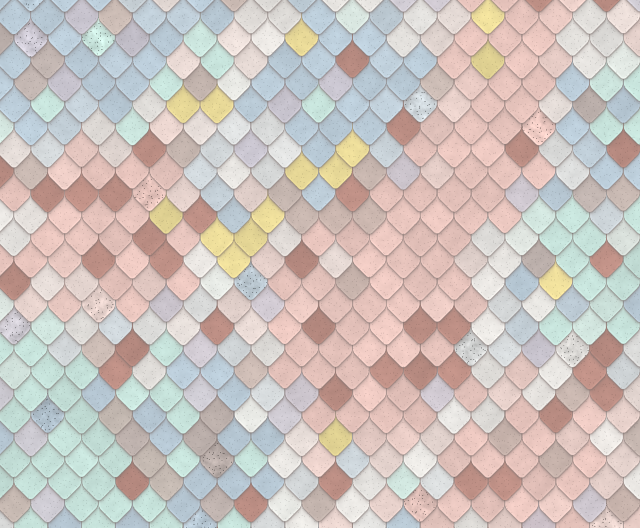
This pattern is drawn by a Shadertoy shader. Its source:

```glsl
// Pastel fish-scale wall: staggered, overlapping diamond tiles with rounded tips.
// Rows are layered from low to high, each shading the row beneath it; broad
// colour zones plus per-tile hashes pick the glaze, sines and cells add wear.
const float TILES_ACROSS = 18.9;
const float ROW_STEP = 0.655;              // in tile widths
const vec2 GRID_SHIFT = vec2(0.41, 0.177);

const vec3 PALE = vec3(0.91, 0.90, 0.885);
const vec3 PINK = vec3(0.92, 0.78, 0.75);
const vec3 BLUE = vec3(0.74, 0.81, 0.86);
const vec3 MINT = vec3(0.77, 0.88, 0.85);
const vec3 LILAC = vec3(0.80, 0.77, 0.81);
const vec3 TAUPE = vec3(0.77, 0.70, 0.67);
const vec3 CLAY = vec3(0.74, 0.56, 0.52);
const vec3 YELLOW = vec3(0.92, 0.86, 0.60);
const vec3 SHADE = vec3(0.47, 0.42, 0.41);

vec2 hash2(vec2 p) {
    vec3 q = fract(p.xyx * vec3(0.1031, 0.1030, 0.0973));
    q += dot(q, q.yzx + 33.33);
    return fract((q.xx + q.yz) * q.zy);
}

// Soft colour zone: xy is its centre, z its radius, in canvas widths.
float zone(vec2 p, vec3 blob) {
    vec2 d = (p - blob.xy) / blob.z;
    return exp(-dot(d, d));
}

float warmth(vec2 p) {
    vec3 warm[6] = vec3[6](
        vec3(0.16, 0.46, 0.13), vec3(0.57, 0.27, 0.13), vec3(0.76, 0.58, 0.12),
        vec3(0.63, 0.42, 0.10), vec3(0.82, 0.06, 0.11), vec3(0.83, 0.77, 0.08));
    vec3 cool[6] = vec3[6](
        vec3(0.54, 0.67, 0.12), vec3(0.90, 0.43, 0.10), vec3(0.07, 0.73, 0.14),
        vec3(0.10, 0.12, 0.16), vec3(0.32, 0.06, 0.12), vec3(0.94, 0.65, 0.08));
    float sum = 0.0;
    for (int i = 0; i < 6; i++) sum += zone(p, warm[i]) - zone(p, cool[i]);
    return sum;
}

// Distance to the nearest scattered point of a unit cell grid.
float cellular(vec2 p) {
    float nearest = 2.0;
    for (int i = 0; i < 9; i++) {
        vec2 cell = floor(p) + vec2(i % 3 - 1, i / 3 - 1);
        nearest = min(nearest, length(cell + hash2(cell) - p));
    }
    return nearest;
}

float layeredSines(vec2 p) {
    float sum = 0.0, amp = 0.5;
    for (int i = 0; i < 4; i++, amp *= 0.6) {
        sum += amp * sin(p.x + 1.7 * sin(p.y)) * sin(p.y + 1.3 * sin(p.x));
        p = mat2(1.5, 1.2, -1.2, 1.5) * p + 2.1;
    }
    return sum;
}

// Rounded maximum: intersects two shapes with a corner of radius r.
float roundMax(float a, float b, float r) {
    vec2 q = vec2(a, b) + r;
    return length(max(q, 0.0)) + min(max(q.x, q.y), 0.0) - r;
}

// Upright strip ending in a right-angled, rounded tip near the origin.
float tileShape(vec2 p) {
    vec2 slopes = vec2(p.x - p.y, -p.x - p.y) * 0.7071 - 0.035;
    return roundMax(roundMax(slopes.x, slopes.y, 0.13), abs(p.x) - 0.488, 0.07);
}

vec3 glaze(vec2 id, vec2 place) {
    vec2 h = hash2(id + 40.0), g = hash2(id + 91.7);
    float field = warmth(place);
    float tone = field + (h.x - 0.5) * 0.8;
    float mint = zone(place, vec3(0.08, 0.13, 0.18)) + zone(place, vec3(0.97, 0.36, 0.12));
    float sunny = zone(place, vec3(0.39, 0.45, 0.055));
    vec3 cold = mix(BLUE, MINT, step(0.62, mint * 0.6 + h.y * 0.75));
    vec3 c = mix(PALE, PINK, smoothstep(0.05, 0.5, tone));
    c = mix(c, cold, smoothstep(0.0, 0.4, -tone));
    c = mix(c, mix(LILAC, TAUPE, step(0.45, h.x)), 0.85 * step(0.80, g.x));
    c = mix(c, CLAY, step(0.955 - 0.13 * clamp(field, 0.0, 1.0), g.x));
    c = mix(c, YELLOW, step(0.98, g.y + 0.75 * sunny));
    return c * (0.95 + 0.085 * h.y);
}

// Mottling and small pits; a few tiles are heavily aged.
vec3 wear(vec3 c, vec2 local, vec2 id) {
    vec2 seed = hash2(id + 17.3);
    vec2 p = local + seed * 30.0;
    float aged = mix(0.25, 1.0, step(0.965, seed.x));
    float pits = 1.0 - smoothstep(0.07, 0.18, cellular(p * 7.0));
    return c * (1.0 + 0.13 * aged * layeredSines(p * 6.0)) * (1.0 - 0.32 * aged * pits);
}

void mainImage(out vec4 fragColor, in vec2 fragCoord) {
    float pixel = TILES_ACROSS / iResolution.x;
    vec2 p = fragCoord * pixel - GRID_SHIFT;
    vec3 color = SHADE;
    for (int k = -1; k <= 1; k++) {        // higher rows lie on top
        float row = floor(p.y / ROW_STEP) + float(k);
        float stagger = 0.5 * mod(row, 2.0);
        vec2 id = vec2(floor(p.x - stagger + 0.5), row);
        vec2 tip = vec2(id.x + stagger, row * ROW_STEP);
        vec2 local = p - tip - (hash2(id + 63.1) - 0.5) * vec2(0.012, 0.045);
        float edge = tileShape(local);
        // Contact line and soft drop shadow on the row beneath.
        float drop = tileShape(local + vec2(0.0, 0.035));
        float shadow = 0.62 * exp(-max(edge, 0.0) / 0.025) + 0.22 * exp(-max(drop, 0.0) / 0.07);
        color = mix(color, SHADE, shadow);
        // Glazed face with a faint light rim.
        vec2 place = (tip + vec2(0.0, 0.4) + GRID_SHIFT) / TILES_ACROSS;
        vec3 face = wear(glaze(id, place), local, id);
        face *= 1.0 + 0.035 * smoothstep(-0.07, -0.03, edge);
        color = mix(color, face, 1.0 - smoothstep(-0.75 * pixel, 0.75 * pixel, edge));
    }
    fragColor = vec4(clamp(color, 0.0, 1.0), 1.0);
}
```
